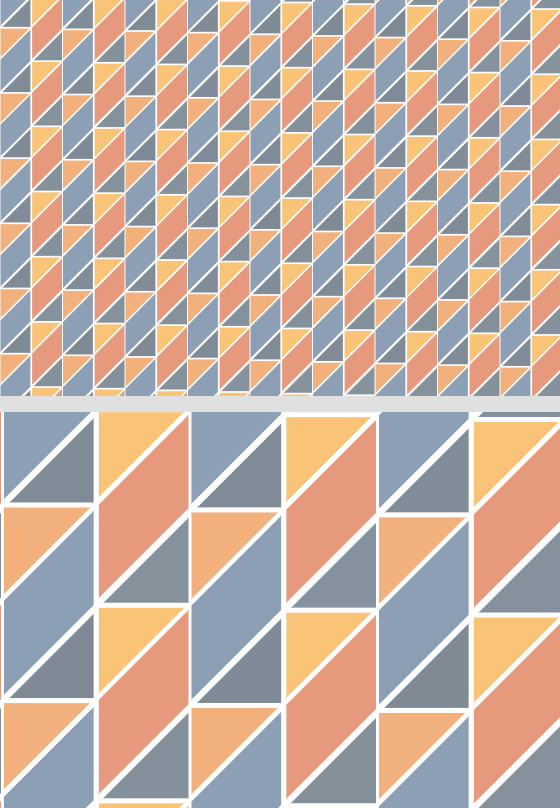
Top: the whole. Bottom: its middle third, enlarged.
Reproduce this pattern procedurally as a Shadertoy shader.

```glsl
// Staggered columns of slanted blocks: a triangle, a parallelogram and a triangle, split by white seams

const float CELL_HEIGHT = 2.086; // in column widths

// Coverage of a seam, box filtered over one pixel
float seam(float dist, float halfWidth, float pixel) {
    return clamp((halfWidth - abs(dist)) / pixel + 0.5, 0.0, 1.0);
}

// Small uneven offset for each cell, -1 to 1
float wobble(vec2 cell) {
    return 0.6 * sin(cell.x * 2.3 + cell.y * 4.1) + 0.4 * sin(cell.x * 5.7 - cell.y * 1.9);
}

void mainImage(out vec4 fragColor, in vec2 fragCoord) {
    // One unit is one column width; y runs down from the top edge
    float pixel = 17.92 / iResolution.x;
    vec2 p = vec2(fragCoord.x, iResolution.y - fragCoord.y) * pixel;

    // Each column drops by half a cell plus a slight drift
    float column = floor(p.x);
    float y = p.y - 0.887 - column * (0.5 * CELL_HEIGHT + 0.0262);
    float row = floor(y / CELL_HEIGHT);
    vec2 local = vec2(p.x - column, y - row * CELL_HEIGHT);
    float vary = wobble(vec2(column, row));

    // Cool and warm columns alternate
    bool warm = mod(column, 2.0) > 0.5;
    vec3 top    = warm ? vec3(0.980, 0.770, 0.470) : vec3(0.950, 0.695, 0.485);
    vec3 middle = warm ? vec3(0.900, 0.600, 0.490) : vec3(0.550, 0.625, 0.705);
    vec3 bottom = warm ? vec3(0.520, 0.570, 0.610) : vec3(0.500, 0.545, 0.590);
    bottom += 0.006 * vary;

    // Two diagonals divide the cell into three pieces
    float slant = local.x + local.y;
    vec3 color = slant < 1.0 ? top : slant < CELL_HEIGHT ? middle : bottom;

    // White seams: diagonals, cell ends, then column edges (every other one wider)
    float upper = seam((slant - 1.0) * 0.7071, 0.027 + 0.003 * vary, pixel);
    float lower = seam((slant - CELL_HEIGHT) * 0.7071, 0.035 + 0.003 * vary, pixel);
    float ends = seam(min(local.y, CELL_HEIGHT - local.y), 0.027, pixel);
    float edge = floor(p.x + 0.5);
    float sides = seam(p.x - edge, mix(0.016, 0.028, mod(edge, 2.0)), pixel);
    float white = max(max(upper, lower), max(ends, sides));

    fragColor = vec4(mix(color, vec3(0.995), white), 1.0);
}
```
